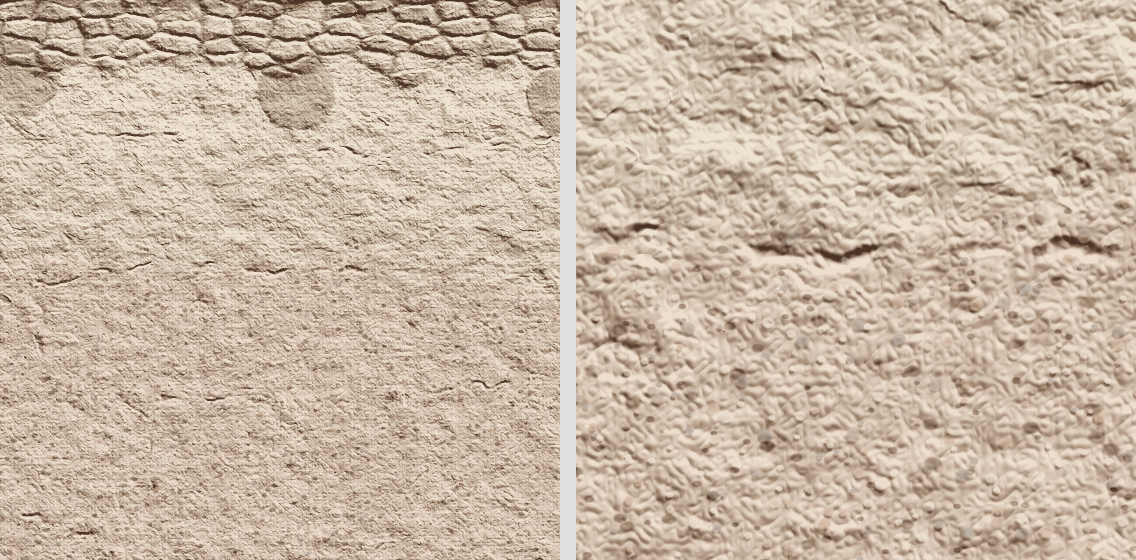
Left, the full canvas; right, a detail of the centre.
A Shadertoy shader for this texture:

```glsl
vec2 hash2(vec2 p) {
    vec3 q = fract(p.xyx * vec3(.1031, .1030, .0973));
    q += dot(q, q.yzx + 33.33);
    return fract((q.xx + q.yz) * q.zy);
}

float gradientNoise(vec2 p) {
    vec2 i = floor(p), f = p - i, u = f * f * f * (f * (f * 6. - 15.) + 10.);
    vec2 e = vec2(1, 0);
    float a = dot(hash2(i) * 2. - 1., f);
    float b = dot(hash2(i + e) * 2. - 1., f - e);
    float c = dot(hash2(i + e.yx) * 2. - 1., f - e.yx);
    float d = dot(hash2(i + 1.) * 2. - 1., f - 1.);
    return mix(mix(a, b, u.x), mix(c, d, u.x), u.y);
}

float fbm(vec2 p) {
    float sum = 0., amp = 1.;
    for (int i = 0; i < 4; i++) {
        sum += amp * gradientNoise(p);
        p = p * 2.03 + 17.3;
        amp *= .5;
    }
    return sum;
}

vec2 warp(vec2 p) {
    return p + .006 * vec2(fbm(p * 28.), fbm(p * 28. + 40.));
}

// Scattered round spots: x = coverage, y = random id
vec2 spots(vec2 p, float density) {
    vec2 cell = floor(p), best = vec2(0);
    for (int k = 0; k < 9; k++) {
        vec2 c = cell + vec2(k % 3, k / 3) - 1.;
        vec2 rnd = hash2(c + 71.);
        float radius = mix(.16, .46, rnd.y * rnd.y) * step(rnd.x, density);
        float d = length((p - c - hash2(c)) * vec2(.85, 1.));
        float cover = 1. - smoothstep(radius * .55, radius + .001, d);
        if (cover > best.x) best = vec2(cover, fract(rnd.y * 37.));
    }
    return best;
}

// Flat rubble cells: x = distance from the joint, y = random id
vec2 rubble(vec2 p) {
    p *= vec2(14., 31.);
    vec2 cell = floor(p);
    float near = 9., second = 9., id = 0.;
    for (int k = 0; k < 9; k++) {
        vec2 c = cell + vec2(k % 3, k / 3) - 1.;
        float d = length(p - c - .15 - .7 * hash2(c));
        if (d < near) { second = near; near = d; id = hash2(c + 5.).x; }
        else second = min(second, d);
    }
    return vec2(second - near, id);
}

float rubbleZone(vec2 p) {
    return smoothstep(.87, .89, p.y + .08 * gradientNoise(p * 9.));
}

float plasterZone(vec2 p) {
    return smoothstep(-.04, .04, p.y - .53 + .11 * fbm(p * 5.));
}

// Exposed brown blocks in the plaster
float blocks(vec2 p) {
    p += .02 * vec2(fbm(p * 14. + 3.), fbm(p * 14. + 60.));
    float d = length((p - vec2(.53, .84)) / vec2(.07, .07));
    d = min(d, length((p - vec2(.035, .86)) / vec2(.065, .065)));
    d = min(d, length((p - vec2(.99, .82)) / vec2(.045, .06)));
    return 1. - smoothstep(.94, 1.06, d);
}

// Broken joints and ledges, each from xy to zw
float cracks(vec2 p) {
    vec4 lines[10] = vec4[](
        vec4(.08, .50, .27, .53), vec4(.30, .525, .80, .51),
        vec4(.56, .72, .98, .745), vec4(.29, .29, .47, .30),
        vec4(.07, .49, .075, .38), vec4(.265, .12, .27, .26),
        vec4(.03, .075, .17, .06), vec4(.68, .31, .95, .32),
        vec4(.06, .77, .32, .765), vec4(.19, .305, .265, .25));
    vec2 q = p + .03 * vec2(fbm(p * 11. + 8.), fbm(p * 11. + 90.));
    float d = 1.;
    for (int i = 0; i < 10; i++) {
        vec2 a = q - lines[i].xy, b = lines[i].zw - lines[i].xy;
        d = min(d, length(a - b * clamp(dot(a, b) / dot(b, b), 0., 1.)));
    }
    return (1. - smoothstep(0., .006, d)) * smoothstep(-.15, .2, gradientNoise(p * 23.));
}

float height(vec2 p) {
    vec2 q = warp(p);
    float plaster = plasterZone(p), rocky = rubbleZone(p), block = blocks(p);
    // Soft swells below, creased grains above
    float h = .13 * gradientNoise(q * 17.) / 17. + .25 * gradientNoise(q * vec2(30., 38.)) / 38.;
    h += .48 * abs(gradientNoise(q * vec2(66., 78.))) / 78.;
    h += .6 * abs(gradientNoise(p * 160. + 7.)) / 160.;
    // Flaking plaster with broken edges
    float n = 3.2 * fbm(q * vec2(13., 21.) + 5.);
    float edge = clamp(.5 + 1.3 * gradientNoise(p * 26. + 3.), .12, 1.);
    h += .0024 * plaster * (1. - block) * (floor(n) + smoothstep(0., edge, fract(n)));
    // Rubble, blocks, joints, gravel and pits
    vec2 stone = rubble(q);
    h += .009 * rocky * smoothstep(0., .4, stone.x) * step(.15, stone.y);
    h += .005 * block - .006 * cracks(p);
    h += .0012 * spots(p * 95., .5).x * (1. - .7 * plaster);
    return h - .005 * spots(q * 19. + 2. * (q - p) * 19., .045).x;
}

void mainImage(out vec4 fragColor, in vec2 fragCoord) {
    vec2 p = fragCoord / iResolution.xy;
    vec2 light = vec2(.4, .917);
    float plaster = plasterZone(p), rocky = rubbleZone(p);

    // Slope lighting and short cast shadows
    float h = height(p);
    float slope = (h - height(p + light * .002)) / .002;
    float shadow = max(height(p + light * .006) - h - .0024, 0.);
    float tone = .825 + (slope > 0. ? .17 : .3) * slope - 30. * shadow;

    // Broad stains, pale plaster and darker masonry
    float pale = plaster * smoothstep(.62, .78, p.y + .12 * fbm(p * 6. + 20.));
    tone += .03 * fbm(p * 7.) + .04 * fbm(p * 50.) + .01 * plaster + .05 * pale;
    tone -= .12 * blocks(p) + .12 * cracks(p);
    vec2 stone = rubble(warp(p));
    tone -= rocky * (.05 + .09 * stone.y + .16 * (1. - smoothstep(0., .16, stone.x)));
    tone -= .2 * smoothstep(.98, .995, p.y + .02 * fbm(p * 20.));
    // Small dark pores
    tone -= .22 * spots(p * vec2(75., 90.) + 9., .22).x * (1. - .6 * plaster);

    // Tone ramp from shadow to sunlit lime
    vec3 color = mix(vec3(.35, .26, .20), vec3(.63, .54, .45), clamp((tone - .35) / .28, -.2, 1.));
    color += vec3(.27, .31, .33) * clamp((tone - .63) / .27, 0., 1.12);
    color *= mix(vec3(1., .982, .985), vec3(1), plaster);

    // Embedded gravel
    vec2 pebble = spots(p * 95., .5);
    vec3 gravel = mix(vec3(.55, .51, .48), vec3(.74, .60, .49), smoothstep(.15, .4, pebble.y));
    gravel = mix(gravel, vec3(.91, .86, .80), smoothstep(.5, .65, pebble.y));
    color = mix(color, gravel, pebble.x * mix(.45, .1, plaster));

    fragColor = vec4(clamp(color, 0., 1.), 1.);
}
```
